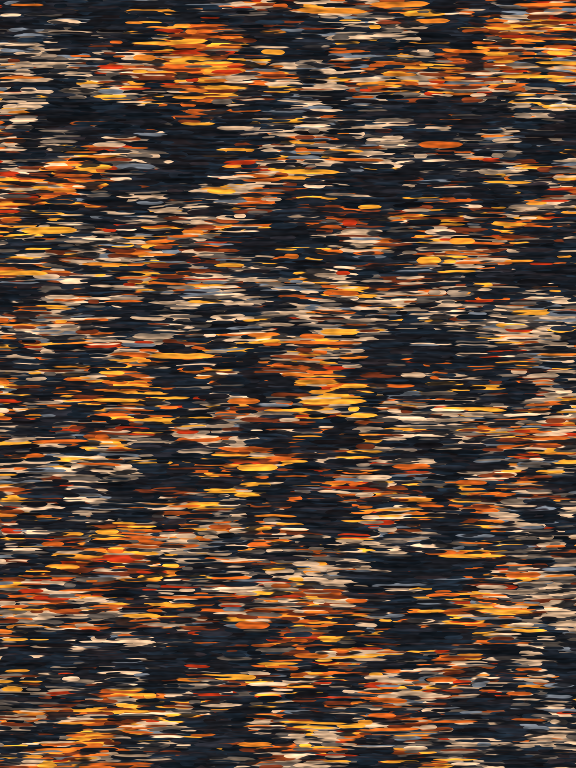
Reproduce this texture procedurally as a Shadertoy shader.

```glsl
// Dense horizontal brush dashes in ember and cream tones over a blue-black ground.
#define LAYERS 10
#define ROW_HEIGHT 0.0076
#define DASH_LENGTH 0.064
#define BRIGHT_BIAS 0.02
#define WARM_BIAS 0.45
#define CLUSTER_SCALE vec2(7.0, 13.0)
#define BEND 0.004
#define BRISTLE 0.55
#define GAP_DARKNESS 0.85
#define EDGE_SOFTNESS 0.6

const vec3 INK = vec3(0.115, 0.12, 0.14);
const vec3 TAUPE = vec3(0.35, 0.31, 0.28);
const vec3 CREAM = vec3(0.82, 0.67, 0.53);
const vec3 STEEL = vec3(0.43, 0.45, 0.48);
const vec3 RUST = vec3(0.43, 0.19, 0.11);
const vec3 ORANGE = vec3(0.84, 0.38, 0.13);
const vec3 GOLD = vec3(1.0, 0.66, 0.20);
const vec3 RED = vec3(0.72, 0.20, 0.09);

// Integer hash giving four values in 0..1.
vec4 hash(ivec3 cell) {
    uvec4 v = uvec4(uvec3(cell), 17u) * 1664525u + 1013904223u;
    v += v.yzxw * v.wxyz;
    v ^= v >> 16u;
    v.x += v.y * v.w; v.y += v.z * v.x;
    v.z += v.x * v.y; v.w += v.y * v.z;
    v ^= v >> 16u;
    return vec4(v >> 8u) / 16777216.0;
}

float cornerSlope(ivec2 corner, vec2 offset) {
    float angle = 6.28318 * hash(ivec3(corner, 91)).x;
    return dot(vec2(cos(angle), sin(angle)), offset);
}

float gradientNoise(vec2 p) {
    ivec2 i = ivec2(floor(p));
    vec2 f = fract(p);
    vec2 u = f * f * f * (f * (f * 6.0 - 15.0) + 10.0);
    float low = mix(cornerSlope(i, f),
                    cornerSlope(i + ivec2(1, 0), f - vec2(1, 0)), u.x);
    float high = mix(cornerSlope(i + ivec2(0, 1), f - vec2(0, 1)),
                     cornerSlope(i + ivec2(1, 1), f - vec2(1, 1)), u.x);
    return mix(low, high, u.y);
}

// Chance that a dash at this place is bright.
float brightness(vec2 p) {
    float cluster = gradientNoise(p * CLUSTER_SCALE + 3.7)
                  + 0.8 * gradientNoise(p * CLUSTER_SCALE * 2.7 + 41.3);
    return smoothstep(-0.6, 0.6, cluster + BRIGHT_BIAS);
}

vec3 darkColor(vec4 pick) {
    vec3 tint = mix(vec3(0.8, 1.05, 1.15), vec3(1.2, 0.95, 0.88), pick.x * pick.x);
    return INK * tint * mix(0.6, 1.4, pick.y);
}

vec3 brightColor(vec2 p, vec3 pick) {
    float warmth = WARM_BIAS + 0.9 * gradientNoise(p * vec2(6.0, 9.0) + 77.1);
    if (pick.x < warmth) {
        float heat = pick.y + 0.5 * gradientNoise(p * vec2(8.0, 14.0) + 19.6);
        vec3 ember = mix(RUST, ORANGE, smoothstep(0.2, 0.5, heat));
        ember = mix(ember, GOLD, smoothstep(0.58, 0.85, heat));
        return mix(ember, RED, step(0.94, pick.z));
    }
    vec3 pale = mix(TAUPE, CREAM, smoothstep(0.15, 0.6, pick.y));
    pale *= 1.0 + 0.2 * smoothstep(0.75, 1.0, pick.y);
    return mix(pale, STEEL, step(0.9, pick.z));
}

// Coverage of one blunt dash with rounded ends.
float dashMask(vec2 offset, vec2 halfSize, float edge) {
    float along = offset.x * offset.x / (halfSize.x * halfSize.x);
    float profile = 1.0 - along * along * along;
    return 1.0 - smoothstep(-edge, edge, abs(offset.y) - halfSize.y * profile);
}

void mainImage(out vec4 fragColor, in vec2 fragCoord) {
    vec2 p = fragCoord / iResolution.y;
    float edge = EDGE_SOFTNESS / iResolution.y;

    // Gentle hand wobble, fine bristle streaks and dry gaps
    vec2 q = p;
    q.y += BEND * gradientNoise(p * vec2(7.0, 13.0))
         + 0.0012 * gradientNoise(p * vec2(45.0, 70.0) + 8.5);
    float bristle = gradientNoise(q * vec2(16.0, 220.0))
                  + 0.6 * gradientNoise(q * vec2(70.0, 300.0) + 5.3);
    float gap = smoothstep(0.14, 0.26, gradientNoise(q * vec2(24.0, 165.0) + 31.7));
    vec3 color = INK;

    // Stacked layers of dark and bright dashes, topped by sparse gold accents
    for (int layer = 0; layer < LAYERS; layer++) {
        bool accent = layer == LAYERS - 1;
        float depth = float(layer) / float(LAYERS - 1);
        vec2 scale = accent ? vec2(1.5, 1.25) : vec2(mix(1.5, 0.75, depth), mix(1.3, 0.8, depth));
        vec2 cellSize = vec2(DASH_LENGTH, ROW_HEIGHT) * scale;
        if (accent) color = mix(color, INK * 0.85, GAP_DARKNESS * gap);
        int baseRow = int(floor(q.y / cellSize.y));
        for (int row = baseRow - 1; row <= baseRow + 1; row++) {
            float shift = hash(ivec3(row, layer, 7)).x * 9.0;
            int column = int(floor(q.x / cellSize.x + shift));
            vec4 shape = hash(ivec3(column, row, layer));
            vec4 pick = hash(ivec3(column, row, layer + 50));

            float halfLength = mix(0.14, 0.5, shape.x);
            float middle = mix(halfLength, 1.0 - halfLength, shape.y);
            vec2 center = vec2(float(column) - shift + middle,
                               float(row) + mix(0.2, 0.8, shape.z)) * cellSize;
            vec2 halfSize = vec2(halfLength, mix(0.16, 0.5, shape.w * shape.w)) * cellSize;
            float mask = dashMask(q - center, halfSize, edge);
            bool bright = pick.w < brightness(center);
            vec3 paint = darkColor(pick);
            if (bright) paint = brightColor(center, pick.zxy);
            if (accent) {
                mask *= (bright && pick.x < 0.14) ? 1.0 : 0.0;
                paint = mix(ORANGE, GOLD, smoothstep(0.1, 0.6, pick.y));
            }
            color = mix(color, paint, mask);
        }
    }
    fragColor = vec4(clamp(color * (1.0 + BRISTLE * bristle), 0.0, 1.0), 1.0);
}
```
